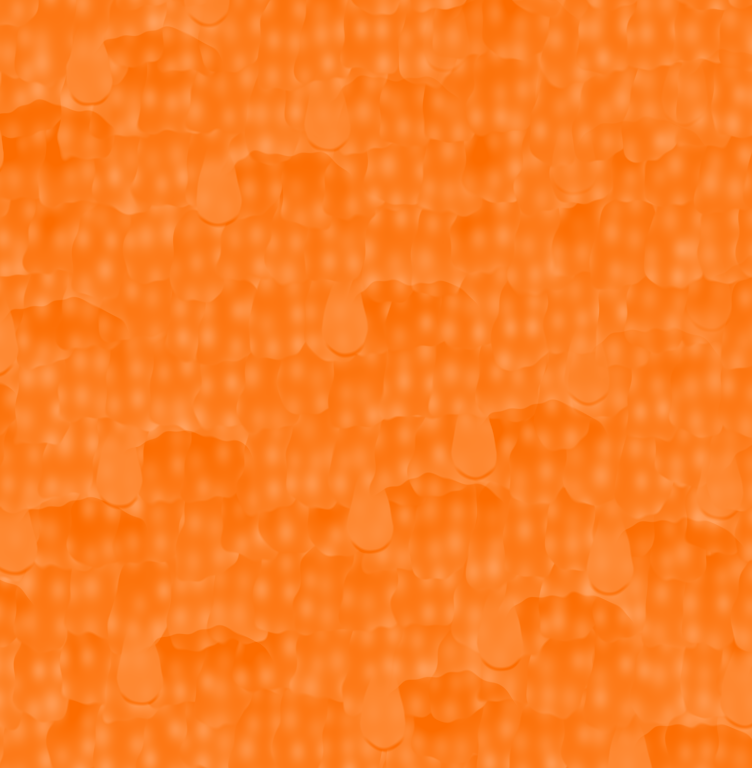
Reproduce this texture procedurally as a WebGL 1 fragment shader.

```glsl
precision highp float;
// Orange skin of small overlapping flaps, mottled with soft upright pale spots.
// Flaps are painted cell by cell; a slanted lattice then adds hanging tongues
// and dark domes, forming ragged steps that climb to the right.

#define SPOT_CELL vec2(0.031, 0.043)
#define FLAP_CELL vec2(0.062, 0.092)
#define FLAP_HALF vec2(0.045, 0.068)
#define STEP_ALONG vec2(0.147, 0.098)
#define STEP_DOWN vec2(0.022, -0.260)
#define STEP_ORIGIN vec2(0.475, 0.318)
#define LEAN 0.16
#define EDGE 0.0016
#define SPOT_GAIN 0.78
#define DEEP_ORANGE vec3(0.99, 0.46, 0.065)
#define PALE_ORANGE vec3(1.0, 0.605, 0.32)

uniform vec2 u_resolution;

vec2 hash2(vec2 p) {
  vec2 k = vec2(dot(p, vec2(127.1, 311.7)), dot(p, vec2(269.5, 183.3)));
  return fract(sin(k) * 43758.55);
}

// Soft cellular spots, one per jittered cell
float spots(vec2 p) {
  vec2 g = p / SPOT_CELL;
  vec2 cell = floor(g);
  float sum = 0.0;
  for (int j = -1; j <= 1; j++) {
    for (int i = -1; i <= 1; i++) {
      vec2 id = cell + vec2(float(i), float(j));
      vec2 h = hash2(id);
      vec2 d = g - id - 0.5 - 0.5 * (h - 0.5);
      sum += (0.45 + 0.65 * h.y) * exp(-dot(d, d) * (5.5 + 4.0 * h.x));
    }
  }
  return sum;
}

// Layered sines for ragged outlines and faint streaks
float ripple(vec2 p, float seed) {
  return 0.5 * sin(p.x * 71.0 + p.y * 43.0 + seed * 19.0)
       + 0.3 * sin(p.y * 138.0 - p.x * 57.0 + seed * 37.0)
       + 0.2 * sin(p.x * 213.0 + p.y * 91.0 + seed * 53.0);
}

// Flaps painted upwards, so each hangs over the row beneath
float flaps(vec2 p) {
  vec2 s = vec2(p.x - LEAN * p.y, p.y);
  vec2 cell = floor(s / FLAP_CELL);
  float tone = 0.08 + SPOT_GAIN * spots(p);
  for (int j = -1; j <= 1; j++) {
    for (int i = -1; i <= 1; i++) {
      vec2 id = cell + vec2(float(i), float(j));
      vec2 h = hash2(id + 17.0);
      vec2 q = s - (id + 0.5 + 0.45 * (h - 0.5)) * FLAP_CELL;
      vec2 r = q / (FLAP_HALF * (0.8 + 0.25 * h.yx));
      vec2 r2 = r * r;
      float d = (sqrt(sqrt(dot(r2, r2))) - 1.0) * 0.045;
      d += 0.005 * ripple(p, h.x);
      if (d < EDGE) {
        float body = 0.04 + SPOT_GAIN * spots(p + h * 0.3);
        body += 0.12 * (h.x - 0.5) - 0.10 * r.y + 0.05 * r.x;
        float streak = exp(-dot(r - vec2(-0.5, 0.1), r - vec2(-0.5, 0.1)) * 4.0);
        body -= 0.45 * step(0.9, h.y) * streak;
        tone = mix(tone, body, smoothstep(EDGE, -EDGE, d));
      }
    }
  }
  return tone;
}

// Dome: dark below its ragged crest, pale just above
float dome(vec2 q, float seed) {
  float x = q.x / 0.088;
  float span = max(1.0 - x * x, 0.0);
  float depth = 0.045 * sqrt(span) + 0.007 * ripple(q, seed) - q.y;
  float below = smoothstep(-EDGE, EDGE, depth) * smoothstep(0.11, 0.0, depth);
  float above = smoothstep(EDGE, -EDGE, depth) * smoothstep(-0.045, 0.0, depth);
  return smoothstep(0.0, 0.3, span) * (0.24 * above - 0.30 * below);
}

// Tongue: smooth pale drop with a thin dark rim underneath
float tongue(float tone, vec2 q, float seed, float strength) {
  float halfWidth = 0.030 - 0.13 * max(q.y, 0.0);
  float d = (length(vec2(q.x / halfWidth, q.y / (q.y > 0.0 ? 0.085 : 0.034))) - 1.0) * 0.028;
  d += 0.0015 * ripple(q, seed);
  float low = smoothstep(0.005, -0.022, q.y);
  tone += 0.22 * strength * low * smoothstep(0.022, 0.0, d);
  float body = 0.48 + 0.22 * spots(q + seed) + 0.06 * ripple(q * 0.7, seed);
  float fade = smoothstep(0.075, 0.025, q.y);
  tone = mix(tone, body, strength * fade * smoothstep(EDGE, -EDGE, d));
  float rim = smoothstep(0.0035, 0.0, abs(d)) * smoothstep(-0.016, -0.030, q.y);
  return tone - 0.65 * strength * rim;
}

// Slanted lattice of domes and tongues, fainter to the upper right
float steps(float tone, vec2 p) {
  vec2 a = STEP_ALONG, b = STEP_DOWN, o = p - STEP_ORIGIN;
  vec2 site = vec2(b.y * o.x - b.x * o.y, a.x * o.y - a.y * o.x) / (a.x * b.y - b.x * a.y);
  vec2 cell = floor(site + 0.5);
  for (int j = -1; j <= 1; j++) {
    for (int i = -1; i <= 1; i++) {
      vec2 id = cell + vec2(float(i), float(j));
      vec2 h = hash2(id + 5.0);
      vec2 q = o - id.x * a - id.y * b - 0.018 * (h - 0.5);
      float strength = step(0.2, h.x) * (1.0 - 0.75 * smoothstep(1.05, 1.6, p.x + p.y));
      tone += strength * dome(q - vec2(0.088, 0.018), h.y);
      tone = tongue(tone, q, h.x, strength);
    }
  }
  return tone;
}

void main() {
  vec2 p = gl_FragCoord.xy / u_resolution.y;
  float tone = steps(flaps(p), p) + 0.03 * ripple(p * vec2(1.0, 0.25), 2.0);
  gl_FragColor = vec4(mix(DEEP_ORANGE, PALE_ORANGE, clamp(tone, -0.25, 1.15)), 1.0);
}
```
